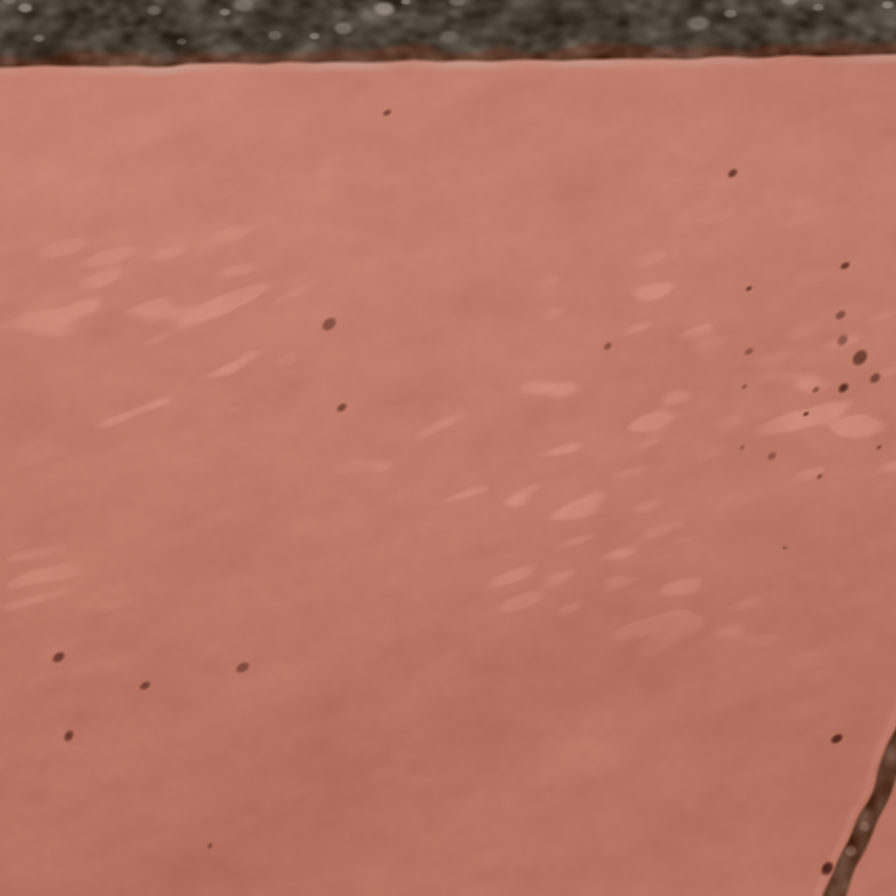
A three.js fragment shader for this texture:

```glsl
// Weathered terracotta wall with dark pits, a crack and a strip of gravel along the top.
#define WALL_TOP vec3(0.770, 0.500, 0.433)
#define WALL_LOW vec3(0.705, 0.440, 0.372)
#define RIM_PALE vec3(0.770, 0.595, 0.545)
#define PIT_DARK vec3(0.270, 0.115, 0.085)
#define SOIL_BROWN vec3(0.350, 0.220, 0.160)
#define GRAVEL_DARK vec3(0.275, 0.240, 0.205)
#define STONE_PALE vec3(0.610, 0.570, 0.540)
#define EDGE_HEIGHT 0.925
#define EDGE_SLOPE 0.013
#define STREAK_TILT 0.32
#define SOFTNESS 0.003

varying vec2 vUv;

vec3 hash3(vec2 p) {
  vec3 q = fract(p.xyx * vec3(0.1031, 0.1030, 0.0973));
  q += dot(q, q.yxz + 33.33);
  return fract((q.xxy + q.yzz) * q.zyx);
}

// Signed cellular noise: a smooth bump of random strength around each cell point.
float blobs(vec2 p) {
  vec2 cell = floor(p);
  float sum = 0.0;
  for (int j = -1; j <= 1; j++) {
    for (int i = -1; i <= 1; i++) {
      vec2 id = cell + vec2(float(i), float(j));
      vec3 h = hash3(id + 71.0);
      vec2 d = p - id - h.xy;
      float bump = max(0.0, 1.0 - dot(d, d));
      sum += (h.z * 2.0 - 1.0) * bump * bump;
    }
  }
  return sum;
}

// Coverage of scattered pale stones, a few of the cells holding one.
float stones(vec2 p) {
  vec2 cell = floor(p);
  float cover = 0.0;
  for (int j = -1; j <= 1; j++) {
    for (int i = -1; i <= 1; i++) {
      vec2 id = cell + vec2(float(i), float(j));
      vec3 h = hash3(id + 19.0);
      float radius = mix(0.2, 0.5, fract(h.z * 37.0));
      float d = length(p - id - h.xy);
      cover = max(cover, step(0.78, h.z) * smoothstep(radius, radius * 0.4, d) * mix(0.4, 1.0, h.x));
    }
  }
  return cover;
}

// Pits: one possible tilted oval per cell, its size given in canvas units.
float pits(vec2 p, float scale, float chance, float smallest, float largest) {
  vec2 id = floor(p * scale);
  vec3 h = hash3(id + scale);
  vec3 shape = hash3(id + 153.0);
  vec2 d = (fract(p * scale) - mix(vec2(0.25), vec2(0.75), h.xy)) / scale;
  d.y -= STREAK_TILT * d.x;
  d.y *= mix(0.9, 1.4, shape.y);
  float radius = mix(smallest, largest, shape.x * shape.x);
  float spot = smoothstep(radius + SOFTNESS, radius - SOFTNESS, length(d));
  return step(h.z, chance) * spot * mix(0.45, 1.0, shape.z);
}

vec3 wallColor(vec2 p, float below) {
  vec2 tilted = vec2(p.x + STREAK_TILT * p.y, p.y - STREAK_TILT * p.x);
  vec3 color = mix(WALL_LOW, WALL_TOP, smoothstep(0.0, 0.95, p.y));
  color *= 1.015 - 0.04 * p.x * p.y;

  // Broad stains, slanted streaks and fine grain
  float tone = 0.012 * blobs(tilted * vec2(3.0, 6.0));
  tone += 0.011 * blobs(tilted * vec2(10.0, 24.0) + 5.0);
  tone += 0.009 * blobs(tilted * vec2(32.0, 60.0) + 9.0);
  tone += 0.005 * blobs(p * 110.0);
  color += tone * vec3(1.0, 0.95, 0.9);

  // Pale scuffs, mostly across the middle
  float zone = smoothstep(0.2, 0.4, p.y) * smoothstep(0.85, 0.6, p.y);
  zone *= smoothstep(-0.1, 0.5, blobs(tilted * vec2(4.0, 7.0) + 31.0));
  float scuff = smoothstep(0.35, 0.9, blobs(tilted * vec2(20.0, 62.0) + 13.0));
  color += 0.065 * scuff * zone;

  // Sparse large pits, and small ones gathered on the right
  float cluster = 1.0 - smoothstep(0.05, 0.18, length((p - vec2(0.89, 0.54)) * vec2(1.2, 0.9)));
  float pit = pits(p, 9.0, 0.13, 0.0045, 0.0095);
  pit = max(pit, 0.8 * pits(p, 27.0, 0.018 + 0.4 * cluster, 0.002, 0.0055));
  color = mix(color, PIT_DARK, pit * smoothstep(0.01, 0.03, below));

  // Worn pale rim under the gravel
  float rim = smoothstep(0.014, 0.003, below);
  return mix(color, RIM_PALE, rim * clamp(0.6 + 0.4 * blobs(p * vec2(14.0, 30.0)), 0.0, 1.0));
}

vec3 gravelColor(vec2 p, float above) {
  float grit = 0.07 * blobs(p * vec2(36.0, 60.0)) + 0.06 * blobs(p * vec2(85.0, 120.0));
  vec3 color = GRAVEL_DARK + grit;
  color = mix(color, STONE_PALE, 0.85 * stones(p * vec2(30.0, 46.0)) * smoothstep(0.008, 0.025, above));
  float soil = smoothstep(0.020, 0.006, above + 0.006 * blobs(p * vec2(25.0, 40.0)));
  return mix(color, SOIL_BROWN + 0.8 * grit, soil);
}

void main() {
  vec2 p = vUv;
  float edge = EDGE_HEIGHT + EDGE_SLOPE * p.x + 0.002 * blobs(vec2(p.x * 28.0, 2.5));
  float above = p.y - edge;
  vec3 color = wallColor(p, -above);

  // Slanted crack in the lower right corner
  float across = (p.x - 0.932 - 0.43 * p.y) * 0.92 + 0.004 * blobs(p * 32.0);
  float crack = smoothstep(0.011 + SOFTNESS, 0.011 - SOFTNESS, abs(across));
  color += 0.035 * smoothstep(0.008, 0.0, abs(across + 0.018));
  vec3 crackColor = SOIL_BROWN + 0.09 * blobs(p * 75.0) + 0.2 * stones(p * 48.0);
  color = mix(color, crackColor, crack);

  color = mix(color, gravelColor(p, above), smoothstep(-SOFTNESS, SOFTNESS, above));
  gl_FragColor = vec4(color, 1.0);
}
```
